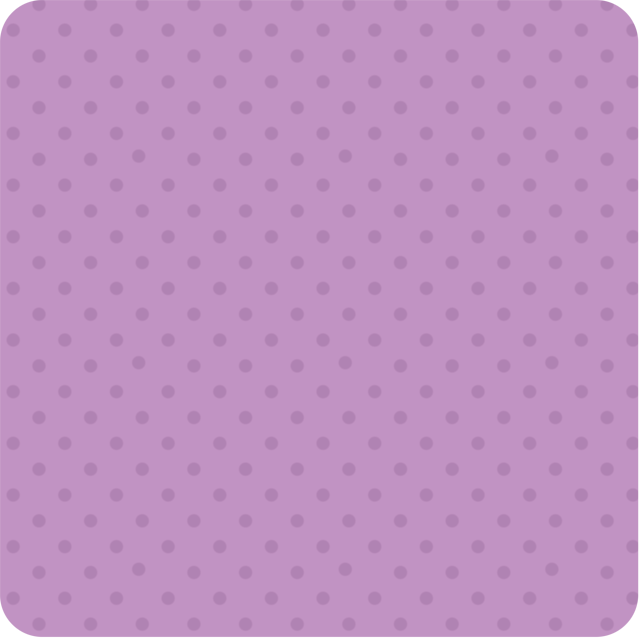
Reproduce this pattern procedurally as a Shadertoy shader.

```glsl
const vec3 PAPER = vec3(1.0);
const vec3 LILAC = vec3(0.757, 0.576, 0.763);
const vec3 PLUM = vec3(0.692, 0.512, 0.702);

const float PITCH = 0.0807;      // spacing of one dot lattice
const float DOT_RADIUS = 0.0103;
const float DOT_SOFTNESS = 0.0018;
const float CORNER_RADIUS = 0.066;
const vec2 CARD_SIZE = vec2(0.9972, 0.9952);

float roundedBox(vec2 p, vec2 halfSize, float radius) {
    vec2 q = abs(p) - halfSize + radius;
    return length(max(q, 0.0)) + min(max(q.x, q.y), 0.0) - radius;
}

float fill(float dist, float softness) {
    return 1.0 - smoothstep(-softness, softness, dist);
}

// Distance to a square lattice of dots; one dot per 4x4 block is displaced
float dotLattice(vec2 p, vec2 origin, vec2 oddCell, vec2 oddShift) {
    vec2 cell = round((p - origin) / PITCH);
    vec2 local = p - origin - cell * PITCH;
    vec2 offset = mod(cell, 4.0) - oddCell;
    float isOdd = 1.0 - step(0.5, dot(offset, offset));
    return length(local - isOdd * oddShift) - DOT_RADIUS;
}

void mainImage(out vec4 fragColor, in vec2 fragCoord) {
    // Canvas width is one unit, y runs down from the top edge
    vec2 p = vec2(fragCoord.x, iResolution.y - fragCoord.y) / iResolution.x;
    float pixel = 1.0 / iResolution.x;

    // Two interleaved lattices form the staggered dots
    float regular = dotLattice(p, vec2(0.0206, 0.0471), vec2(0.0), vec2(0.0));
    float shifted = dotLattice(p, vec2(0.0609, 0.0068), vec2(2.0, 3.0), vec2(-0.0056, -0.0050));
    float dots = fill(min(regular, shifted), max(DOT_SOFTNESS, 0.75 * pixel));

    // Rounded card over the paper
    float card = fill(roundedBox(p - 0.5 * CARD_SIZE, 0.5 * CARD_SIZE, CORNER_RADIUS), 0.75 * pixel);

    vec3 color = mix(LILAC, PLUM, dots);
    fragColor = vec4(mix(PAPER, color, card), 1.0);
}
```
